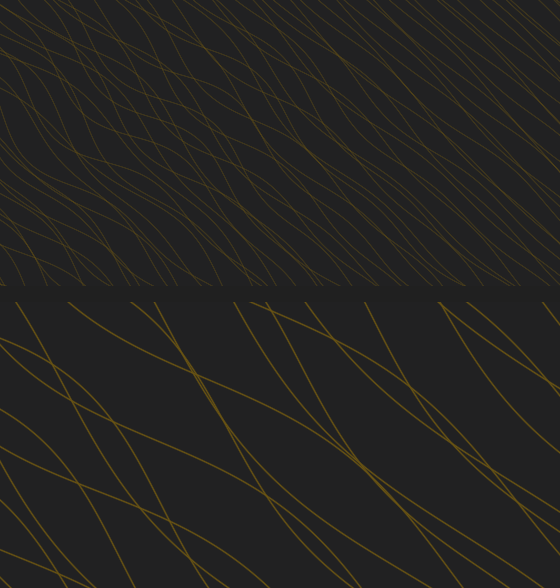
Top: the whole. Bottom: its middle third, enlarged.
Reproduce this pattern procedurally as a Shadertoy shader.

```glsl
#define TILT 0.75
#define SPACING 0.034
#define LINE_WIDTH 0.0017
#define SOFTNESS 1.3
#define SWELL 0.036
#define RIPPLE 0.029
#define BUNCHING 0.026
#define CALM_AMOUNT 0.36
#define FAMILIES 3.0
#define REACH 6
#define BACKGROUND vec3(0.131, 0.131, 0.133)
#define GOLD vec3(0.41, 0.325, 0.07)

float hash(float n) {
    return fract(sin(n * 12.99 + 4.1) * 437.58);
}

// Offset (x) and slope (y) of one strand at a position along its course
vec2 strand(float index, float along) {
    float base = index * SPACING;
    float family = mod(index, FAMILIES);

    // Waves fade towards the upper right
    float strength = mix(1.1, CALM_AMOUNT, smoothstep(0.8, 1.6, base));

    // Neighbours in a family drift slowly in phase, families differ
    float swellFreq = 4.0 + 0.7 * family;
    float rippleFreq = 8.2 + 0.9 * family;
    float swellPhase = along * swellFreq + base * 2.3 + family * 2.2;
    float ripplePhase = along * rippleFreq - base * 3.7 + family * 1.7
                      + 0.8 * sin(base * 5.0 + family);
    float bunchPhase = base * 13.0 + along * 1.6 + family * 2.6;

    vec3 amplitude = strength * vec3(SWELL, RIPPLE, BUNCHING);
    vec3 phase = vec3(swellPhase, ripplePhase, bunchPhase);
    vec3 freq = vec3(swellFreq, rippleFreq, 1.6);

    float jitter = (hash(index) - 0.5) * SPACING * 0.5;
    return vec2(base + jitter + dot(amplitude, sin(phase)),
                dot(amplitude * freq, cos(phase)));
}

// Area coverage of a thin line, filtered over about one pixel
float lineCoverage(float dist, float pixel) {
    float filterWidth = pixel * SOFTNESS;
    float overlap = 0.5 * (LINE_WIDTH + filterWidth) - dist;
    return clamp(overlap, 0.0, min(LINE_WIDTH, filterWidth)) / filterWidth;
}

void mainImage(out vec4 fragColor, in vec2 fragCoord) {
    float pixel = 1.0 / iResolution.y;
    vec2 p = fragCoord * pixel;

    // Axes along and across the descending strands
    float along = dot(p, vec2(cos(TILT), -sin(TILT)));
    float across = dot(p, vec2(sin(TILT), cos(TILT)));

    // Layer every strand that can reach this point
    float nearest = floor(across / SPACING + 0.5);
    float ink = 0.0;
    for (int i = -REACH; i <= REACH; i++) {
        vec2 s = strand(nearest + float(i), along);
        float dist = abs(across - s.x) / sqrt(1.0 + s.y * s.y);
        ink += lineCoverage(dist, pixel) * (1.0 - ink);
    }

    fragColor = vec4(mix(BACKGROUND, GOLD, ink), 1.0);
}
```
